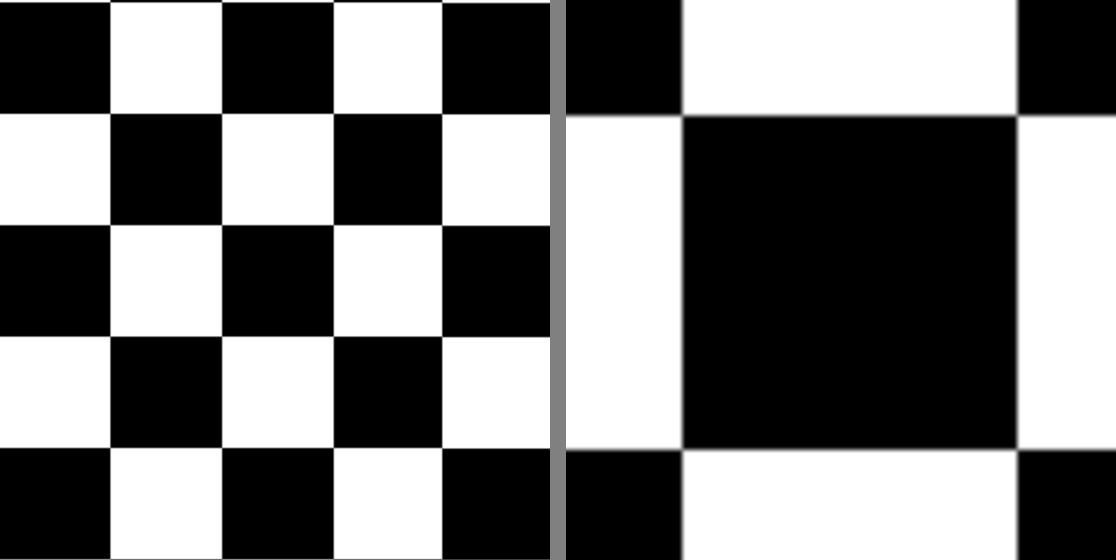
Left, the full canvas; right, a detail of the centre.
A Shadertoy shader for this pattern:

```glsl
// Black and white checkerboard with soft tile edges and a narrower column near the right.

// Lengths are fractions of the canvas height.
const vec2  TILE_SIZE    = vec2(0.1994, 0.1989);
const vec2  GRID_ORIGIN  = vec2(-0.0022, 0.0011);
const float EDGE_SOFT    = 0.0024;   // half width of the blur between tiles
const float NARROW_TILE  = 3.0;      // index of the narrower column
const float NARROW_BY    = 0.0057;   // width taken from that column
const float LAST_DROP    = 0.0010;   // downward offset of the columns after it
const vec3  DARK_COLOR   = vec3(0.0);
const vec3  LIGHT_COLOR  = vec3(1.0);

// Signed distance to the nearest tile edge; the sign alternates from tile to tile.
vec2 edgeDistance(vec2 p) {
    vec2 fromCenter = mod(p / TILE_SIZE + 0.5, 2.0) - 1.0;
    return (0.5 - abs(fromCenter)) * TILE_SIZE;
}

void mainImage(out vec4 fragColor, in vec2 fragCoord) {
    vec2 p = fragCoord / iResolution.y - GRID_ORIGIN;

    // Pull the columns after the narrow one to the left and slightly down.
    float narrowCenter = (NARROW_TILE + 0.5) * TILE_SIZE.x;
    p.x += NARROW_BY * step(narrowCenter, p.x);
    p.y += LAST_DROP * step((NARROW_TILE + 1.0) * TILE_SIZE.x, p.x);

    // Alternating bands on each axis, from -1 to 1; their product is the checker.
    float soft = max(EDGE_SOFT, 0.75 / iResolution.y);
    vec2 bands = 2.0 * smoothstep(-soft, soft, edgeDistance(p)) - 1.0;
    float light = 0.5 - 0.5 * bands.x * bands.y;

    fragColor = vec4(mix(DARK_COLOR, LIGHT_COLOR, light), 1.0);
}
```
